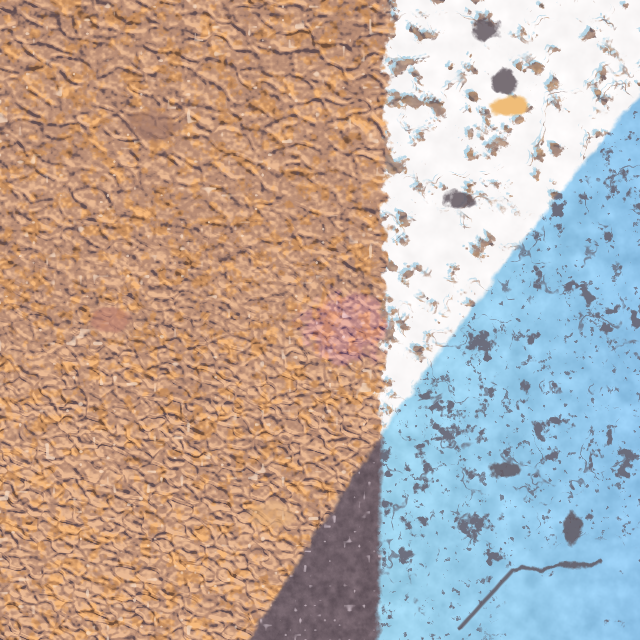
Write a WebGL 2 fragment shader that draws this texture.

```glsl
#version 300 es
precision highp float;

uniform vec2 u_resolution;
out vec4 fragColor;

float hash(vec2 p) {
    return fract(sin(dot(p, vec2(127.1, 311.7))) * 43758.545);
}

float noise(vec2 p) {
    vec2 i = floor(p), f = fract(p);
    f = f * f * (3.0 - 2.0 * f);
    return mix(mix(hash(i), hash(i + vec2(1, 0)), f.x),
               mix(hash(i + vec2(0, 1)), hash(i + vec2(1, 1)), f.x), f.y);
}

float fbm(vec2 p) {
    float sum = 0.0, amp = 0.533;
    for (int i = 0; i < 4; i++) {
        sum += amp * noise(p);
        p = mat2(1.6, 1.2, -1.2, 1.6) * p + 7.3;
        amp *= 0.5;
    }
    return sum;
}

// Rounded cells: x = gap to the nearest border, y = cell id
vec2 cells(vec2 p) {
    vec2 base = floor(p);
    float near = 9.0, second = 9.0, id = 0.0;
    for (int y = -1; y <= 1; y++) {
        for (int x = -1; x <= 1; x++) {
            vec2 c = base + vec2(x, y);
            vec2 site = c + 0.1 + 0.8 * vec2(hash(c), hash(c + 41.3));
            float d = length(p - site);
            if (d < near) { second = near; near = d; id = hash(c + 17.9); }
            else second = min(second, d);
        }
    }
    return vec2(second - near, id);
}

float blob(vec2 p, vec2 center, vec2 radius, float rough) {
    float d = length((p - center) / radius) + (fbm(p * 65.0) - 0.5) * rough;
    return 1.0 - smoothstep(0.75, 1.1, d);
}

float segment(vec2 p, vec2 a, vec2 b) {
    vec2 ab = b - a;
    return length(p - a - ab * clamp(dot(p - a, ab) / dot(ab, ab), 0.0, 1.0));
}

float stoneHeight(vec2 p, float scale) {
    vec2 q = mat2(0.94, 0.34, -0.34, 0.94) * p;
    q = vec2(q.x, q.y * 1.65) * scale;
    q += (vec2(noise(q * 1.7), noise(q * 1.7 + 31.0)) - 0.5) * 0.9;
    vec2 c = cells(q);
    return smoothstep(0.0, 0.4, c.x) * (0.55 + 0.45 * c.y);
}

float roadHeight(vec2 p, float coarse) {
    float stones = mix(stoneHeight(p, 34.0), stoneHeight(p, 19.0), coarse);
    return stones * 0.6 + fbm(p * vec2(55.0, 85.0)) * 0.75;
}

vec3 litRoad(vec2 p) {
    float coarse = smoothstep(0.25, 0.85, p.y);
    float h = roadHeight(p, coarse);
    float slope = h - roadHeight(p + vec2(-0.002, -0.005), coarse);
    float grain = noise(p * 210.0) - 0.5;
    float tone = 0.53 + (h - 0.72) * 0.32 + slope * 0.55 + grain * 0.38;
    tone += 0.1 * (0.5 - p.y) + (fbm(p * 14.0) - 0.5) * 0.2;
    vec3 col = mix(vec3(0.39, 0.31, 0.32), vec3(0.72, 0.55, 0.46), smoothstep(0.05, 0.42, tone));
    col = mix(col, vec3(0.92, 0.73, 0.58), smoothstep(0.4, 0.85, tone));
    // Rusty sand and pale chips
    col += vec3(0.05, 0.0, -0.09) * smoothstep(0.48, 0.7, fbm(p * 75.0 + 9.0));
    float chips = smoothstep(0.86, 0.97, noise(p * 95.0 + 13.0));
    return mix(col, vec3(0.98, 0.88, 0.79), chips * 0.7);
}

vec3 shadedRoad(vec2 p) {
    vec3 col = mix(vec3(0.34, 0.29, 0.32), vec3(0.53, 0.46, 0.49), fbm(p * 100.0));
    return col + 0.3 * smoothstep(0.83, 1.0, noise(p * 130.0));
}

// Worn places where the paint lets the road through
float paintWear(vec2 p, float shade, float fromEdge) {
    float pits = fbm(p * 38.0 + 4.0) * 0.65 + fbm(p * 105.0) * 0.35;
    float smoothArea = blob(p, vec2(0.92, 0.05), vec2(0.17, 0.12), 0.5);
    float limit = 0.625 - 0.1 * exp(-fromEdge * 30.0) * (1.0 - shade) + smoothArea * 0.12;
    float vein = abs(fbm(p * 17.0 + 20.0) - 0.5);
    float cracks = (1.0 - smoothstep(0.003, 0.02, vein)) * smoothstep(0.44, 0.6, pits);
    float specks = smoothstep(0.67, 0.78, fbm(p * 120.0 + 50.0)) * shade;
    float wear = smoothstep(limit - 0.025, limit + 0.055, pits);
    return max(wear, max(cracks * 0.75, specks * 0.8) * (1.0 - smoothArea));
}

void main() {
    vec2 p = gl_FragCoord.xy / u_resolution;
    float ragged = fbm(p * 65.0) - 0.5;

    // Curved shadow edge and the straight paint edge
    float shadowX = 0.39 + 0.6 * p.y + 0.135 * p.y * p.y;
    float shade = smoothstep(-0.006, 0.006, p.x - shadowX + ragged * 0.016);
    float fromEdge = p.x - mix(0.591, 0.608, p.y);
    float paint = smoothstep(-0.005, 0.005, fromEdge + ragged * mix(0.04, 0.015, shade));

    // Road with a few tinted stones
    vec3 road = litRoad(p);
    road = mix(road, vec3(0.64, 0.48, 0.42), 0.65 * blob(p, vec2(0.235, 0.805), vec2(0.04, 0.027), 0.7));
    road = mix(road, vec3(0.76, 0.52, 0.45), 0.65 * blob(p, vec2(0.173, 0.5), vec2(0.034, 0.022), 0.6));
    road = mix(road, vec3(0.89, 0.70, 0.52), 0.6 * blob(p, vec2(0.425, 0.197), vec2(0.036, 0.023), 0.6));
    road += vec3(0.0, -0.03, 0.06) * blob(p, vec2(0.54, 0.49), vec2(0.07, 0.06), 0.8);
    road = mix(road, shadedRoad(p), shade);

    // White paint turns blue in shadow
    float mottling = fbm(p * 42.0) - 0.5;
    vec3 white = vec3(0.985, 0.975, 0.975) + mottling * 0.06;
    vec3 blue = mix(vec3(0.64, 0.85, 0.93), vec3(0.56, 0.77, 0.92), p.x * 1.8 - 0.8) + mottling * 0.17;
    float wear = paintWear(p, shade, max(fromEdge, 0.0));
    float rim = paintWear(p + vec2(0.005, -0.004), shade, max(fromEdge, 0.0));
    white = mix(white, vec3(0.60, 0.78, 0.87), rim * 0.7);
    vec3 pit = mix(mix(road, vec3(0.46, 0.40, 0.40), 0.4), vec3(0.40, 0.38, 0.43), shade);
    vec3 coat = mix(mix(white, blue, shade), pit, wear * 0.88);

    // Larger pits, an amber stone and a bent crack
    float dark = blob(p, vec2(0.76, 0.953), vec2(0.022, 0.016), 1.0);
    dark = max(dark, blob(p, vec2(0.79, 0.872), vec2(0.019, 0.022), 1.0));
    dark = max(dark, blob(p, vec2(0.72, 0.688), vec2(0.024, 0.015), 1.0));
    dark = max(dark, blob(p, vec2(0.79, 0.267), vec2(0.025, 0.016), 1.2));
    dark = max(dark, blob(p, vec2(0.895, 0.175), vec2(0.014, 0.025), 1.0));
    vec2 bent = p + ragged * 0.015;
    float crack = min(segment(bent, vec2(0.72, 0.02), vec2(0.80, 0.108)),
                      segment(bent, vec2(0.80, 0.108), vec2(0.935, 0.12)));
    dark = max(dark, 1.0 - smoothstep(0.001, 0.005, crack));
    coat = mix(coat, vec3(0.38, 0.34, 0.37), dark * 0.85);
    coat = mix(coat, vec3(0.94, 0.74, 0.47), blob(p, vec2(0.795, 0.834), vec2(0.032, 0.018), 0.7));

    fragColor = vec4(clamp(mix(road, coat, paint), 0.0, 1.0), 1.0);
}
```
